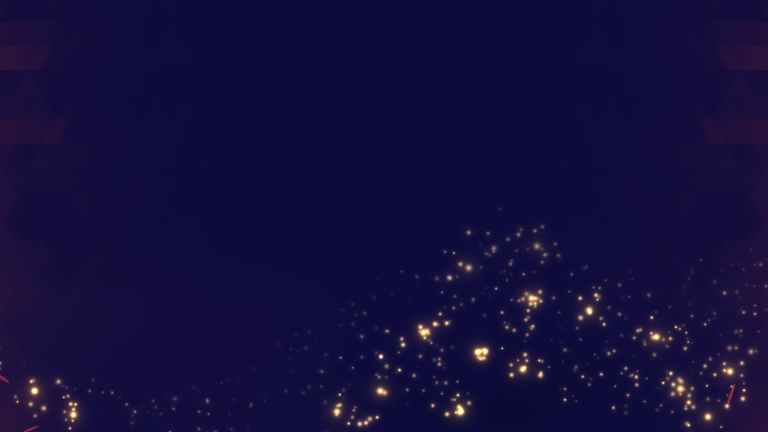
Write a Shadertoy shader that draws this background.

```glsl
float hash(vec2 p) {
    return fract(sin(dot(p, vec2(127.1, 311.7))) * 43758.5453);
}

float bell(float x, float width) {
    return exp(-x * x / (width * width));
}

// Random value per triangle of an equilateral grid
float triangleValue(vec2 p, float rowHeight) {
    vec2 q = vec2(p.x / 1.155, p.y - 0.951) / rowHeight;
    q.x -= q.y * 0.5;
    vec2 f = fract(q);
    return hash(floor(q) + 0.37 * step(1.0, f.x + f.y));
}

// Mosaic tint, mirrored about the vertical centre line
vec3 mosaic(vec2 p) {
    float side = 0.8889 - abs(p.x - 0.8889);
    vec2 m = vec2(side, p.y);
    float fine = triangleValue(m, 0.0566);
    float coarse = triangleValue(m, 0.1132);
    float fade = exp(-side * 5.5) * smoothstep(0.08, 0.35, p.y);
    float tone = 0.2 + 0.45 * coarse + 0.35 * fine;
    vec3 tint = vec3(0.09, 0.026, 0.004) * fade * tone;

    // Warmer rows with slanted ends near the outer edges
    float q = (p.y - 0.951) / 0.0566;
    float row = floor(q);
    float warmRow = row == -2.0 || row == -5.0 ? 1.0 : 0.0;
    float end = row == -2.0 ? 0.09 + 0.033 * fract(q) : 0.13 + 0.033 * fract(q);
    tint += vec3(0.06, 0.014, -0.004) * warmRow * step(side, end) * (1.0 - 2.5 * side);

    // Dark hexagon cut into the wash
    vec2 h = abs(m - vec2(0.102, 0.5));
    float hexagon = step(h.y, 0.0566) * step(h.x + h.y * 0.577, 0.083);
    return tint * (1.0 - 0.6 * hexagon);
}

// Soft golden point of light with a small bright core
vec3 spark(vec2 d, float size) {
    float r = length(d) / size;
    float core = exp(-r * r * 1.6);
    float halo = exp(-r * 0.95) * 0.42;
    return vec3(0.95, 0.8, 0.42) * core + vec3(0.95, 0.68, 0.2) * halo;
}

// Tapered ember from a to b
float ember(vec2 p, vec2 a, vec2 b, float width) {
    vec2 ab = b - a;
    float t = clamp(dot(p - a, ab) / dot(ab, ab), 0.0, 1.0);
    float w = width * (0.35 + 2.6 * t * (1.0 - t));
    return bell(length(p - a - ab * t), w);
}

// Upper limit of the drifting dust
float dustTop(float x) {
    return 0.06 + 0.14 * bell(x, 0.25) + 0.32 * smoothstep(0.3, 1.0, x)
         + 0.15 * bell(x - 1.18, 0.09) + 0.05 * smoothstep(1.5, 1.78, x);
}

// Cluster centre and spread
const vec3 clusters[16] = vec3[16](
    vec3(1.210, 0.145, 0.045), vec3(1.230, 0.310, 0.030),
    vec3(1.520, 0.220, 0.055), vec3(1.575, 0.100, 0.045),
    vec3(0.170, 0.040, 0.045), vec3(1.106, 0.185, 0.020),
    vec3(1.364, 0.282, 0.060), vec3(1.243, 0.430, 0.055),
    vec3(1.085, 0.380, 0.090), vec3(0.080, 0.095, 0.060),
    vec3(0.780, 0.047, 0.060), vec3(1.690, 0.140, 0.070),
    vec3(0.980, 0.230, 0.060), vec3(1.639, 0.035, 0.060),
    vec3(0.880, 0.095, 0.090), vec3(1.065, 0.046, 0.040));

void mainImage(out vec4 fragColor, in vec2 fragCoord) {
    vec2 p = fragCoord / iResolution.y;
    float side = 0.8889 - abs(p.x - 0.8889);

    // Night blue with a violet wash at the sides
    vec3 col = vec3(0.051, 0.042, 0.235);
    col += vec3(0.03, 0.012, 0.002) * exp(-side * 5.0) * smoothstep(0.75, 0.2, p.y);
    col += vec3(0.012, 0.005, 0.002) * smoothstep(0.95, 0.6, p.x) * smoothstep(0.45, 0.25, p.y);
    col -= vec3(0.008, 0.005, 0.02) * bell(p.x - 1.2, 0.3) * bell(p.y - 0.05, 0.15);

    // Four samples smooth the triangle edges
    for (int i = 0; i < 4; i++) {
        vec2 offset = vec2(i % 2, i / 2) * 0.5 - 0.25;
        col += 0.25 * mosaic(p + offset / iResolution.y);
    }

    // Fine dust below a rolling upper limit
    for (int i = 0; i < 440; i++) {
        vec2 id = vec2(float(i), 3.0);
        float x = 1.778 * pow(hash(id), 0.62);
        float drop = hash(id + 11.0);
        float y = dustTop(x) - (0.09 + 0.25 * smoothstep(0.3, 1.1, x)) * drop;
        float level = pow(hash(id + 23.0), 1.8) * (0.3 + 0.55 * drop);
        level *= 1.0 - 0.55 * bell(x - 0.65, 0.28);
        col += spark(p - vec2(x, y), 0.0027 + 0.0026 * hash(id + 37.0)) * level;
    }

    // Brighter clusters, each with a larger central light
    for (int i = 0; i < 16; i++) {
        vec3 c = clusters[i];
        float dim = smoothstep(0.65, 0.2, c.y);
        col += vec3(0.07, 0.045, -0.01) * dim * bell(length(p - c.xy), 0.03);
        for (int j = 0; j < 10; j++) {
            vec2 id = vec2(float(j) + 0.5, float(i) + 50.0);
            float angle = 6.2832 * hash(id);
            float reach = j == 0 ? 0.0 : c.z * sqrt(hash(id + 7.0));
            float size = j == 0 ? 0.0085 : 0.003 + 0.004 * hash(id + 19.0);
            float level = j == 0 ? 0.95 : 0.25 + 0.6 * hash(id + 31.0);
            vec2 centre = c.xy + reach * vec2(cos(angle), sin(angle));
            col += spark(p - centre, size) * level * dim;
        }
    }

    // Red embers and their glow in the lower corners
    float embers = ember(p, vec2(1.685, 0.065), vec2(1.70, 0.11), 0.0035)
                 + ember(p, vec2(-0.01, 0.135), vec2(0.02, 0.115), 0.0035)
                 + ember(p, vec2(0.055, 0.0), vec2(0.09, 0.014), 0.0025);
    col += vec3(0.5, 0.1, 0.04) * embers;
    col += vec3(0.08, 0.02, 0.0) * bell(side, 0.1) * bell(p.y, 0.12);

    fragColor = vec4(clamp(col, 0.0, 1.0), 1.0);
}
```
